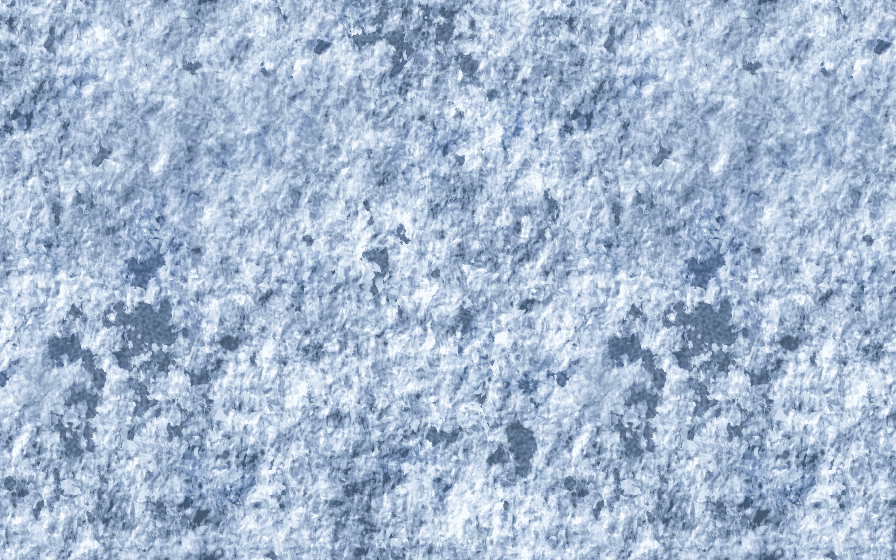
This texture is drawn by a Shadertoy shader. Its source:

```glsl
// Crushed blue-white ice: layered shards, crumbs and dark worn pits on a square tile, 1.6 across and 1 down.

vec3 hash3(vec2 cell, float seed) {
    vec3 q = fract((cell.xyx + seed * 7.3) * vec3(0.1031, 0.1030, 0.0973));
    q += dot(q, q.yxz + 33.33);
    return fract((q.xxy + q.yzz) * q.zyx);
}

// Gradient noise that wraps after "period" cells
float noise(vec2 p, vec2 period, float seed) {
    vec2 cell = floor(p), f = fract(p);
    vec2 u = f * f * f * (f * (f * 6.0 - 15.0) + 10.0);
    float sum = 0.0;
    for (int i = 0; i < 4; i++) {
        vec2 corner = vec2(i & 1, i >> 1);
        vec2 slope = hash3(mod(cell + corner, period), seed).xy * 2.0 - 1.0;
        vec2 weight = mix(1.0 - u, u, corner);
        sum += weight.x * weight.y * dot(slope, f - corner);
    }
    return sum * 1.6;
}

float fbm(vec2 p, vec2 freq, float seed) {
    float sum = 0.0, amp = 0.5;
    for (int i = 0; i < 5; i++) {
        sum += amp * noise(p * freq, freq, seed + float(i));
        freq *= 2.0;
        amp *= 0.55;
    }
    return sum;
}

// Overlapping angular chips: x is the tone, y the coverage
vec2 shards(vec2 p, vec2 freq, float seed) {
    vec2 q = p * freq, cell = floor(q), paint = vec2(0.0);
    for (int y = -1; y <= 1; y++)
    for (int x = -1; x <= 1; x++) {
        vec2 id = cell + vec2(x, y);
        vec3 place = hash3(mod(id, freq), seed);
        vec3 look = hash3(mod(id, freq), seed + 19.0);
        float angle = place.z * 6.2832, c = cos(angle), s = sin(angle);
        vec2 d = mat2(c, -s, s, c) * (q - id - place.xy);
        float edge = 0.15 + 0.4 * look.x
            - max(abs(d.x) * 1.5 + d.y * look.z, abs(d.y) * 0.8 - d.x * 0.3);
        float rim = 1.0 - smoothstep(0.02, 0.14, edge);
        float tone = look.y - 0.45 + d.y * 0.5 + rim * (look.z - 0.35) * 0.8;
        paint = mix(paint, vec2(tone, 1.0), 0.9 * smoothstep(0.0, 0.08, edge));
    }
    return paint;
}

// Soft wrapped spot
float spot(vec2 p, vec2 centre, vec2 radius) {
    vec2 d = p - centre;
    d = (d - round(d)) / radius;
    return exp(-dot(d, d));
}

vec3 iceColor(float tone) {
    vec3 color = mix(vec3(0.27, 0.35, 0.44), vec3(0.50, 0.59, 0.72), smoothstep(0.26, 0.51, tone));
    color = mix(color, vec3(0.76, 0.83, 0.91), clamp((tone - 0.50) / 0.26, 0.0, 1.0));
    return mix(color, vec3(0.96, 0.98, 1.0), clamp((tone - 0.76) / 0.22, 0.0, 1.0));
}

void mainImage(out vec4 fragColor, in vec2 fragCoord) {
    vec2 p = fragCoord / iResolution.y;

    // Ragged warp keeps chip outlines from looking cut
    vec2 warped = p + 0.012 * vec2(fbm(p, vec2(16.0), 3.0), fbm(p, vec2(16.0), 11.0));

    // Calm scraped areas
    float calm = clamp(spot(p, vec2(0.36, 0.78), vec2(0.30, 0.22))
                     + spot(p, vec2(0.08, 0.31), vec2(0.09, 0.08)), 0.0, 1.0);

    // Broad tone and relief lit from the upper left
    float relief = fbm(warped, vec2(16.0, 12.0), 23.0)
                 - fbm(warped + vec2(-0.003, 0.004), vec2(16.0, 12.0), 23.0);
    float tone = 0.69 - 0.05 * calm + 0.32 * fbm(p, vec2(5.0, 4.0), 31.0);
    tone += relief * mix(1.7, 1.0, calm);

    // Large plates to small splinters
    vec2 plates = shards(warped, vec2(13.0, 10.0), 41.0);
    vec2 chips = shards(warped, vec2(29.0, 21.0), 53.0);
    vec2 splinters = shards(warped, vec2(62.0, 43.0), 67.0);
    vec2 slivers = shards(warped, vec2(112.0, 80.0), 73.0);
    tone += 0.17 * plates.x + mix(0.28, 0.16, calm) * chips.x
          + mix(0.32, 0.17, calm) * splinters.x + mix(0.30, 0.17, calm) * slivers.x;

    // Long slanted blades left by scraping
    vec2 slant = vec2(warped.x + warped.y, warped.y - warped.x);
    float blades = shards(slant, vec2(9.0, 34.0), 79.0).x + shards(slant, vec2(26.0, 8.0), 81.0).x;
    tone += 0.22 * blades * calm;

    // Thin shadowed cracks
    float crack = 1.0 - smoothstep(0.0, 0.10, abs(fbm(warped, vec2(18.0, 14.0), 85.0)));
    tone -= 0.12 * crack * smoothstep(-0.05, 0.2, fbm(p, vec2(9.0), 87.0));

    // Worn pits gather in a few zones, with loose ones between
    float zones = 1.4 * spot(p, vec2(0.14, 0.20), vec2(0.06, 0.08))
                + spot(p, vec2(0.23, 0.39), vec2(0.14, 0.12))
                + spot(p, vec2(0.69, 0.56), vec2(0.05, 0.07))
                + spot(p, vec2(0.92, 0.22), vec2(0.06, 0.10))
                + spot(p, vec2(0.70, 0.97), vec2(0.07, 0.06));
    float wear = 0.48 * zones + 0.8 * fbm(warped, vec2(9.0, 7.0), 83.0)
               + 1.1 * fbm(warped, vec2(26.0, 20.0), 91.0) - 0.12 * calm;
    float pit = smoothstep(0.40, 0.47, wear);
    float grain = noise(p * 150.0, vec2(150.0), 89.0);
    tone -= 0.08 * smoothstep(0.18, 0.40, wear);
    tone = mix(tone, 0.36 + 0.06 * grain + 0.08 * chips.x, pit * 0.92);

    // Bright crumbs scattered in clusters, also over the pits
    vec2 crumbs = shards(warped, vec2(52.0, 40.0), 97.0);
    float cluster = smoothstep(-0.04, 0.16, fbm(p, vec2(17.0, 13.0), 103.0));
    float crumb = crumbs.y * cluster * (1.0 - 0.75 * calm) * smoothstep(-0.08, 0.06, crumbs.x);
    tone = mix(tone, 0.81 + 0.25 * crumbs.x + 0.12 * slivers.x, 0.85 * crumb);
    tone += 0.04 * grain;

    // Deeper blue in some shaded hollows
    float blue = 0.5 * smoothstep(0.05, 0.3, fbm(p, vec2(5.0), 109.0))
               + spot(p, vec2(0.91, 0.77), vec2(0.06, 0.05));
    vec3 color = iceColor(tone);
    color += vec3(-0.05, -0.02, 0.04) * blue * (1.0 - smoothstep(0.45, 0.72, tone));
    fragColor = vec4(clamp(color, 0.0, 1.0), 1.0);
}
```
